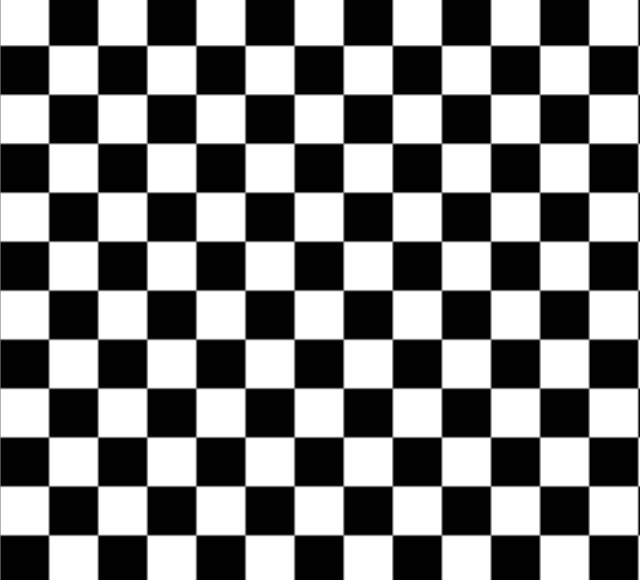
A WebGL 1 fragment shader for this pattern:

```glsl
precision highp float;

uniform vec2 u_resolution;

#define CELLS vec2(13.035, 11.847)   // squares across and down
#define SHIFT vec2(0.0, 0.089)       // part of a square cut off at left and bottom
#define SOFTNESS 0.026               // half width of the grey seam, in squares
#define DARK vec3(0.005)
#define LIGHT vec3(1.0)

// Signed distance to the nearest grid line, changing sign from square to square.
vec2 alternatingDistance(vec2 p) {
  return 0.5 - abs(mod(p + 0.5, 2.0) - 1.0);
}

void main() {
  vec2 cell = gl_FragCoord.xy / u_resolution * CELLS + SHIFT;

  // Soft seam, never narrower than one pixel
  vec2 halfSeam = max(vec2(SOFTNESS), 0.5 * CELLS / u_resolution);
  vec2 side = clamp(alternatingDistance(cell) / halfSeam, -1.0, 1.0);

  // Equal signs give a dark square, opposite signs a light one
  float lightness = 0.5 - 0.5 * side.x * side.y;
  gl_FragColor = vec4(mix(DARK, LIGHT, lightness), 1.0);
}
```
